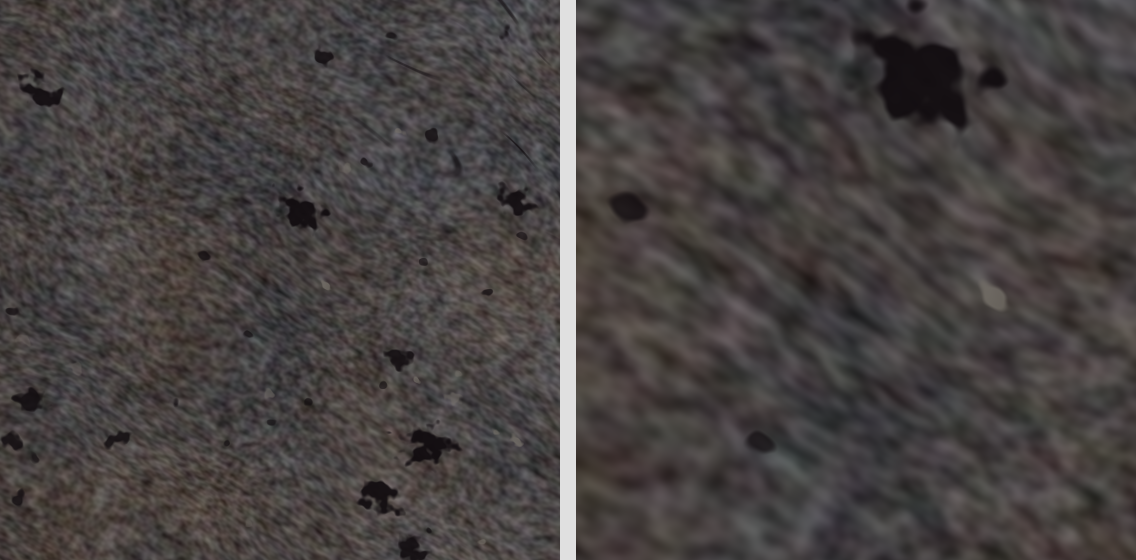
Left: the whole. Right: its middle third, enlarged.
This texture is drawn by a three.js fragment shader. Its source:

```glsl
// Weathered dark grey ground: fine soft grain combed down to the right,
// faint warm and cool staining, ragged dark pits, pale flecks and thin cracks.
// Built from rotated, stretched gradient noise and loops of hashed spots.
varying vec2 vUv;

const int PIT_COUNT = 30;
const int FLECK_COUNT = 14;
const float GRAIN_ANGLE = -0.55;

const vec3 BASE_GREY = vec3(0.279, 0.260, 0.257);
const vec3 PIT_BLACK = vec3(0.065, 0.045, 0.058);
const vec3 FLECK_PALE = vec3(0.47, 0.45, 0.42);
const vec3 WARM_SHIFT = vec3(0.055, 0.005, -0.045);
const vec3 GREEN_SHIFT = vec3(-0.015, 0.020, -0.010);

vec2 hash22(vec2 p) {
  vec3 q = fract(vec3(p.xyx) * vec3(0.1031, 0.1030, 0.0973));
  q += dot(q, q.yzx + 33.33);
  return fract((q.xx + q.yz) * q.zy);
}

float cornerSlope(vec2 cell, vec2 offset) {
  float a = 6.2832 * hash22(cell + 57.0).x;
  return dot(vec2(cos(a), sin(a)), offset);
}

// Gradient noise, centred on zero
float gradNoise(vec2 p) {
  vec2 i = floor(p);
  vec2 f = fract(p);
  vec2 u = f * f * f * (f * (f * 6.0 - 15.0) + 10.0);
  vec2 e = vec2(1.0, 0.0);
  float low = mix(cornerSlope(i, f), cornerSlope(i + e.xy, f - e.xy), u.x);
  float high = mix(cornerSlope(i + e.yx, f - e.yx), cornerSlope(i + e.xx, f - e.xx), u.x);
  return mix(low, high, u.y);
}

vec2 rotate(vec2 p, float angle) {
  float c = cos(angle);
  float s = sin(angle);
  return vec2(c * p.x + s * p.y, c * p.y - s * p.x);
}

// Streaky grain in three sizes, long axis along x
float grain(vec2 p) {
  float coarse = gradNoise(p * vec2(17.0, 30.0) + 11.0);
  float medium = gradNoise(p * vec2(38.0, 74.0) + 140.0);
  float fine = gradNoise(p * vec2(80.0, 125.0) + 320.0);
  return 0.065 * coarse + 0.140 * medium + 0.100 * fine;
}

// Soft oval spot with an edge roughened by the given amount
float spot(vec2 p, vec2 centre, float radius, float angle, float rough) {
  vec2 q = rotate(p - centre, angle) * vec2(0.85, 1.25);
  return 1.0 - smoothstep(0.55, 1.15, length(q) / radius + rough);
}

// Many small pits and a few broad ones
float pits(vec2 p) {
  float rough = 1.3 * gradNoise(p * 42.0 + 70.0) + 0.6 * gradNoise(p * 85.0 + 20.0);
  float cover = 0.0;
  for (int i = 0; i < PIT_COUNT; i++) {
    float id = float(i);
    float size = id / float(PIT_COUNT - 1);
    float radius = mix(0.007, 0.037, size * size * size);
    vec2 centre = hash22(vec2(id * 3.0 + 5.0, 19.0));
    float angle = mix(-0.9, 0.4, hash22(vec2(id, 83.0)).x);
    float depth = mix(0.6, 1.0, size);
    cover = max(cover, depth * spot(p, centre, radius, angle, rough));
  }
  return cover;
}

float flecks(vec2 p) {
  float rough = 0.9 * gradNoise(p * 90.0 + 44.0);
  float cover = 0.0;
  for (int i = 0; i < FLECK_COUNT; i++) {
    vec2 id = vec2(float(i) * 2.0 + 7.0, 41.0);
    vec2 traits = hash22(id + 100.0);
    float radius = mix(0.006, 0.014, traits.x);
    float strength = mix(0.25, 0.75, traits.y);
    cover = max(cover, strength * spot(p, hash22(id), radius, GRAIN_ANGLE, rough));
  }
  return cover;
}

// Thin broken lines gathered toward the upper right
float cracks(vec2 p, vec2 along) {
  float line = abs(gradNoise(along * vec2(4.0, 13.0) + 210.0));
  float broken = smoothstep(-0.05, 0.25, gradNoise(along * vec2(9.0, 14.0) + 31.0));
  float region = 1.0 - smoothstep(0.15, 0.42, length(p - vec2(0.95, 0.82)));
  return (1.0 - smoothstep(0.01, 0.06, line)) * broken * region;
}

void main() {
  // Let the grain direction wander gently
  vec2 bend = vec2(gradNoise(vUv * 4.0 + 9.0), gradNoise(vUv * 4.0 + 61.0));
  vec2 along = rotate(vUv + 0.035 * bend, GRAIN_ANGLE);

  // Light and shade
  float patches = 0.055 * gradNoise(vUv * 3.2 + 27.0) + 0.045 * gradNoise(vUv * 8.0 + 90.0);
  float slope = 0.035 * (vUv.x - 0.5);
  vec3 colour = BASE_GREY + grain(along) + patches + slope;

  // Colour staining, warmer toward the lower left
  float warmth = gradNoise(vUv * 5.0 + 150.0) + 0.7 * gradNoise(along * vec2(26.0, 42.0) + 77.0);
  warmth += 0.3 * (0.5 - vUv.y) + 0.15 * (0.5 - vUv.x);
  colour += WARM_SHIFT * 0.6 * warmth;
  colour += GREEN_SHIFT * gradNoise(along * vec2(30.0, 45.0) + 260.0);

  // Marks on the surface
  colour = mix(colour, FLECK_PALE, flecks(vUv));
  colour = mix(colour, PIT_BLACK, 0.65 * cracks(vUv, along));
  colour = mix(colour, PIT_BLACK, 0.95 * pits(vUv));
  gl_FragColor = vec4(clamp(colour, 0.0, 1.0), 1.0);
}
```
